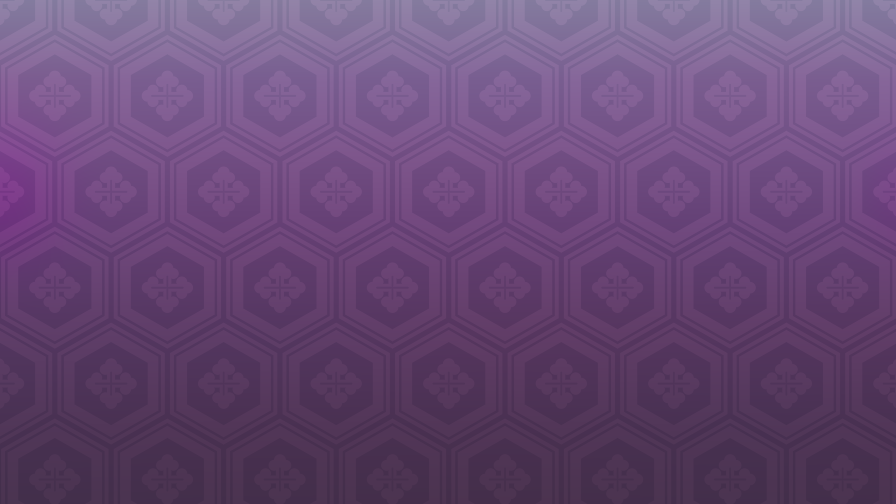
This pattern is drawn by a WebGL 2 fragment shader. Its source:

```glsl
#version 300 es
precision highp float;
// Purple tortoiseshell hexagons, each holding a four-petal flower, on a dusk gradient.

uniform vec2 u_resolution;
out vec4 fragColor;

const float PITCH = 0.2233;              // cell width, canvas height = 1
const float ROW = 0.1903;                // distance between rows
const vec2 FIRST_CELL = vec2(0.1088, 0.0486);
const float SQRT3 = 1.7320508;

// Antialiased coverage of the inside of a distance field
float fill(float d, float px) {
    return 1.0 - smoothstep(-0.6 * px, 0.6 * px, d);
}

float band(float d, float inner, float outer, float px) {
    return fill(abs(d - 0.5 * (inner + outer)) - 0.5 * (outer - inner), px);
}

float segment(vec2 p, vec2 a, vec2 b) {
    vec2 ab = b - a;
    return length(p - a - ab * clamp(dot(p - a, ab) / dot(ab, ab), 0.0, 1.0));
}

// Offset from the nearest centre of a staggered hexagonal grid
vec2 hexCell(vec2 p) {
    vec2 size = vec2(1.0, SQRT3);
    vec2 a = mod(p + 0.5 * size, size) - 0.5 * size;
    vec2 b = mod(p, size) - 0.5 * size;
    return dot(a, a) < dot(b, b) ? a : b;
}

float hexDistance(vec2 p) {
    p = abs(p);
    return max(p.x, 0.5 * p.x + 0.5 * SQRT3 * p.y);
}

// Three-lobed petals folded into one, with thin veins cut out
float flower(vec2 p, float px) {
    vec2 a = abs(p);
    vec2 q = a.y > a.x ? a.yx : a;
    float petal = length(q - vec2(0.175, 0.0)) - 0.053;
    petal = min(petal, length(q - vec2(0.128, 0.052)) - 0.049);
    petal = min(petal, segment(q, vec2(0.03, 0.0), vec2(0.13, 0.0)) - 0.036);
    float vein = segment(a, vec2(0.0), vec2(0.135, 0.0)) - 0.009;
    vein = min(vein, segment(a, vec2(0.0), vec2(0.0, 0.10)) - 0.008);
    return fill(petal, px) * (1.0 - 0.8 * fill(vein, px));
}

float hash(vec2 p) {
    return fract(sin(dot(p, vec2(127.1, 311.7))) * 43758.55);
}

float noise(vec2 p) {
    vec2 i = floor(p), f = fract(p);
    f = f * f * (3.0 - 2.0 * f);
    return mix(mix(hash(i), hash(i + vec2(1, 0)), f.x),
               mix(hash(i + vec2(0, 1)), hash(i + vec2(1, 1)), f.x), f.y);
}

// Vertical gradient from plum at the foot to misty lavender at the top
vec3 duskGradient(float y) {
    vec3 c = mix(vec3(0.28, 0.19, 0.30), vec3(0.30, 0.20, 0.33), clamp(y / 0.15, 0.0, 1.0));
    c = mix(c, vec3(0.36, 0.23, 0.40), clamp((y - 0.15) / 0.22, 0.0, 1.0));
    c = mix(c, vec3(0.42, 0.27, 0.48), clamp((y - 0.37) / 0.19, 0.0, 1.0));
    c = mix(c, vec3(0.47, 0.33, 0.54), clamp((y - 0.56) / 0.16, 0.0, 1.0));
    c = mix(c, vec3(0.50, 0.38, 0.58), clamp((y - 0.72) / 0.12, 0.0, 1.0));
    return mix(c, vec3(0.54, 0.50, 0.64), clamp((y - 0.84) / 0.16, 0.0, 1.0));
}

void main() {
    vec2 uv = gl_FragCoord.xy / u_resolution.y;
    float px = 1.0 / (u_resolution.y * PITCH);

    // Hexagon outlines and central flower
    vec2 scale = vec2(PITCH, 2.0 * ROW / SQRT3);
    vec2 cell = hexCell((uv - FIRST_CELL) / scale);
    float d = hexDistance(cell);
    float motif = band(d, 0.325, 0.420, px);
    motif = max(motif, band(d, 0.442, 0.477, px));
    motif = max(motif, flower(cell, px));

    // Raised parts are lighter and rosier than the ground
    vec3 color = duskGradient(uv.y);
    float contrast = mix(0.6, 1.0, smoothstep(0.0, 0.6, uv.y));
    color += contrast * mix(vec3(-0.024, -0.016, -0.018), vec3(0.028, 0.018, 0.020), motif);

    // Slow tint variation and a magenta glow at the side edges
    color += vec3(0.012, -0.004, -0.006) * (noise(uv * vec2(2.0, 6.0)) - 0.5);
    float leftGlow = exp(-dot((uv - vec2(0.0, 0.62)) * vec2(8.0, 7.0),
                              (uv - vec2(0.0, 0.62)) * vec2(8.0, 7.0)));
    vec2 right = (uv - vec2(u_resolution.x / u_resolution.y, 0.62)) * vec2(14.0, 9.0);
    color += vec3(0.04, -0.07, 0.03) * (leftGlow + 0.4 * exp(-dot(right, right)));

    fragColor = vec4(clamp(color, 0.0, 1.0), 1.0);
}
```
